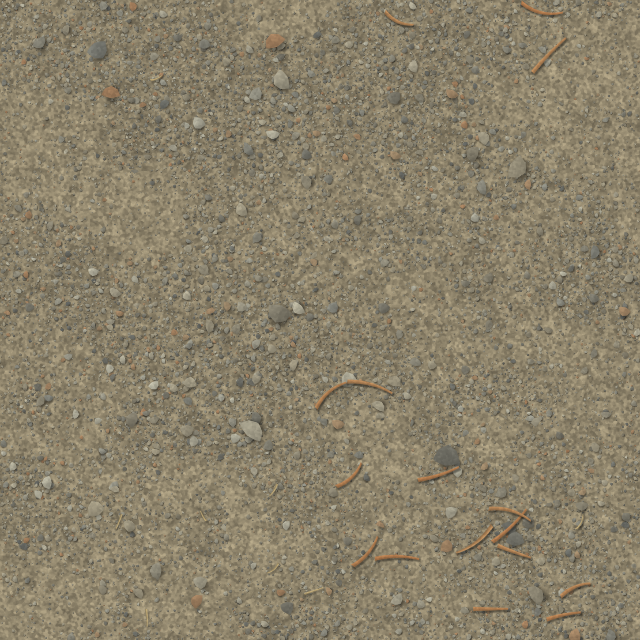
This texture is drawn by a three.js fragment shader. Its source:

```glsl
// Dry sandy ground strewn with grit, pebbles and a few fallen needles.
// Soft cellular noise makes the sand and its gritty patches; stones are
// scattered on jittered grids from fine to coarse, then needles lie on top.

#define SAND vec3(0.575, 0.532, 0.432)
#define SLATE vec3(0.35, 0.36, 0.35)
#define PALE vec3(0.69, 0.68, 0.61)
#define RUST vec3(0.64, 0.46, 0.31)
#define NEEDLE vec3(0.67, 0.46, 0.29)
#define STRAW vec3(0.70, 0.62, 0.44)
#define LIGHT vec2(-0.55, 0.83)
#define SHADOW 0.36
#define GRAIN 0.34
#define EDGE 0.0011

varying vec2 vUv;

vec3 hash3(vec2 p) {
  vec3 q = fract(p.xyx * vec3(0.1031, 0.1030, 0.0973));
  q += dot(q, q.yxz + 33.33);
  return fract((q.xxy + q.yzz) * q.zyx);
}

vec2 rotate(vec2 p, float angle) {
  float c = cos(angle), s = sin(angle);
  return vec2(c * p.x + s * p.y, c * p.y - s * p.x);
}

// Cellular noise: random cell values blended by distance to their points.
float softCells(vec2 p) {
  vec2 id = floor(p);
  float sum = 0.0, total = 0.0;
  for (int y = -1; y <= 1; y++) {
    for (int x = -1; x <= 1; x++) {
      vec2 cell = id + vec2(float(x), float(y));
      vec3 h = hash3(cell + 11.0);
      vec2 d = p - cell - h.xy;
      float weight = exp(-6.0 * dot(d, d));
      sum += weight * h.z;
      total += weight;
    }
  }
  return sum / total;
}

// One size of stones; share is the chance that a cell holds one.
void scatterStones(inout vec3 col, vec2 p, float cells, float share) {
  vec2 g = p * cells, id = floor(g);
  float soft = EDGE * cells;
  for (int y = -1; y <= 1; y++) {
    for (int x = -1; x <= 1; x++) {
      vec2 cell = id + vec2(float(x), float(y));
      vec3 place = hash3(cell + cells * 3.7);
      float grow = smoothstep(place.z - 0.04, place.z + 0.04, share);
      if (grow < 0.05) continue;
      vec3 form = hash3(cell + cells * 5.3 + 71.0);
      vec3 tint = hash3(cell + cells * 7.9 + 157.0);
      vec2 offset = g - cell - 0.15 - 0.7 * place.xy;
      float radius = mix(0.16, 0.40, form.y * form.y) * grow;

      // Rounded, skewed hexagon
      vec2 q = rotate(offset, 6.2832 * form.x);
      q.y *= 1.0 + 0.5 * form.z;
      q.x *= 1.0 + 0.35 * clamp(q.y / radius, -1.0, 1.0);
      float hexagon = max(abs(q.x), max(abs(dot(q, vec2(0.5, 0.87))),
                                        abs(dot(q, vec2(-0.5, 0.87)))));
      float d = mix(length(q), hexagon, 0.65);
      float cover = 1.0 - smoothstep(radius - soft, radius + soft, d);

      // Contact shadow, then the dusty stone
      float shade = length(offset + LIGHT * radius * 0.28);
      col *= 1.0 - SHADOW * grow * (1.0 - smoothstep(0.6 * radius, 1.35 * radius, shade));
      vec3 stone = mix(SLATE, PALE, tint.x);
      stone = mix(stone, RUST, 0.8 * step(0.93, tint.y));
      stone = mix(stone, SAND, 0.65 * tint.z);
      float slope = clamp(dot(offset, LIGHT) / radius, -1.0, 1.0);
      float facet = smoothstep(-0.1, 0.15, q.x / radius + form.z - 0.5);
      stone *= 0.97 + 0.10 * slope + 0.06 * facet;
      col = mix(col, stone, cover);
    }
  }
}

// Signed distance to a bent, tapered sliver lying along x.
float sliver(vec2 q, float len, float width, float bend) {
  q.y -= bend * (q.x * q.x / len - 0.3 * len);
  vec2 b = abs(q) - vec2(len, width * (1.0 - 0.35 * q.x / len));
  return length(max(b, 0.0)) + min(max(b.x, b.y), 0.0);
}

// Rust needles gather low right and at the top; thin straws lie anywhere.
void scatterNeedles(inout vec3 col, vec2 p) {
  for (int i = 0; i < 24; i++) {
    float n = float(i);
    vec3 a = hash3(vec2(n * 7.3 + 3.0, 41.0));
    vec3 b = hash3(vec2(n * 3.1 + 9.0, 97.0));
    float straw = step(15.5, n);
    float top = step(3.5, mod(n, 5.0));
    vec2 spot = vec2(0.50 + 0.40 * a.x, mix(0.03 + 0.40 * a.y, 0.88 + 0.11 * a.y, top));
    spot = mix(spot, a.xy, straw);
    float angle = mix(0.3 + 1.5 * (a.z - 0.5), 6.2832 * a.z, max(straw, step(0.8, b.z)));
    float len = mix(0.024 + 0.014 * b.x, 0.008 + 0.008 * b.x, straw);
    float width = mix(0.0024, 0.0012, straw);
    float bend = 0.5 * (b.y - 0.5);
    vec2 q = rotate(p - spot, angle);
    float d = sliver(q, len, width, bend);
    float under = sliver(rotate(p - spot + LIGHT * 0.003, angle), len, width, bend);
    col *= 1.0 - SHADOW * (1.0 - straw * 0.5) * (1.0 - smoothstep(-0.001, 0.003, under));
    float ridge = q.y - bend * (q.x * q.x / len - 0.3 * len);
    vec3 tone = mix(NEEDLE, STRAW, max(straw, 0.4 * b.z));
    tone *= 0.86 + 0.24 * smoothstep(-width, width, ridge);
    col = mix(col, tone, 1.0 - smoothstep(-EDGE, EDGE, d));
  }
}

void main() {
  vec2 p = vUv;
  // Gritty patches in smoother sand
  float patches = 0.5 * softCells(p * 6.0) + 0.3 * softCells(p * 14.0 + 5.0) + 0.2 * softCells(p * 37.0);
  float grit = smoothstep(0.32, 0.66, patches);
  float fine = softCells(p * 240.0) - 0.5;
  float lumps = softCells(p * 75.0 + 31.0) - 0.5;
  vec3 col = SAND * (1.0 - 0.07 * grit + 0.16 * lumps + GRAIN * fine);

  // Stones from fine to coarse
  scatterStones(col, p, 170.0, 0.18 + 0.50 * grit);
  scatterStones(col, p, 100.0, 0.10 + 0.48 * grit);
  scatterStones(col, p, 60.0, 0.04 + 0.30 * grit);
  scatterStones(col, p, 36.0, 0.03 + 0.17 * grit);
  scatterStones(col, p, 22.0, 0.03 + 0.10 * grit);
  scatterNeedles(col, p);

  // Dust grain over everything
  col *= 1.0 + 0.4 * GRAIN * (softCells(p * 290.0 + 17.0) - 0.5);
  gl_FragColor = vec4(col, 1.0);
}
```
